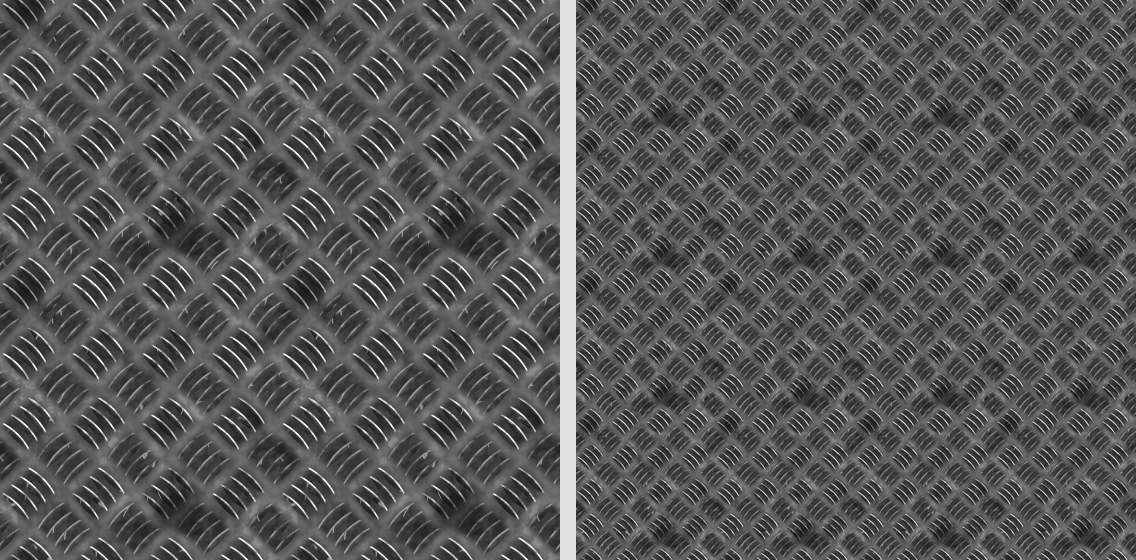
Left, the tile; right, the same tile 2 across and 2 down.
A WebGL 1 fragment shader for this texture:

```glsl
precision highp float;
uniform vec2 u_resolution;

const float REPEATS = 8.0;      // cells across and down
const float WEAR_PERIOD = 4.0;  // cells before the wear repeats
const float BAR_STEP = 0.172;
const float BAR_HALF_LENGTH = 0.28;
const float FLOOR_TONE = 0.40;
const float SHADOW_TONE = 0.17;
const float WORN_TONE = 0.56;

float hash(vec2 p) {
  return fract(sin(dot(p, vec2(127.1, 311.7))) * 43758.5);
}

// Dot product of a random lattice gradient with the offset to it
float corner(vec2 cell, vec2 offset, float period, float seed) {
  float angle = 6.28318 * hash(mod(cell, period) + seed);
  return dot(vec2(cos(angle), sin(angle)), offset);
}

// Gradient noise that wraps after a whole number of lattice cells
float noise(vec2 p, float period, float seed) {
  vec2 i = floor(p);
  vec2 f = p - i;
  vec2 u = f * f * f * (f * (f * 6.0 - 15.0) + 10.0);
  vec2 e = vec2(1.0, 0.0);
  float low = mix(corner(i, f, period, seed),
                  corner(i + e.xy, f - e.xy, period, seed), u.x);
  float high = mix(corner(i + e.yx, f - e.yx, period, seed),
                   corner(i + e.xx, f - e.xx, period, seed), u.x);
  return mix(low, high, u.y);
}

float fbm(vec2 p, float frequency, float seed) {
  float sum = 0.0;
  float weight = 1.0;
  for (int i = 0; i < 4; i++) {
    sum += weight * noise(p * frequency, frequency * WEAR_PERIOD, seed);
    frequency *= 2.0;
    weight *= 0.55;
  }
  return sum;
}

// Four tapered bars along x: body mask, ridge mask, height across the bar
vec3 bars(vec2 q, float pixel) {
  float index = clamp(floor(q.y / BAR_STEP + 2.0), 0.0, 3.0) - 1.5;
  float y = q.y - index * BAR_STEP;
  float along = q.x / BAR_HALF_LENGTH;
  float taper = max(1.0 - along * along, 0.0);
  float top = 0.045 * taper;
  float bottom = -0.055 * taper;
  float body = smoothstep(0.0, 1.5 * pixel, min(top - y, y - bottom));
  float ridge = 1.0 - smoothstep(0.004, 0.006 + pixel, abs(y - top + 0.008));
  float height = clamp((y - bottom) / max(top - bottom, 0.001), 0.0, 1.0);
  return vec3(body, ridge * smoothstep(0.02, 0.3, taper), height);
}

// Soft dark pool around and between the bars
float groupShadow(vec2 q) {
  float d = length(max(abs(q) - vec2(0.17, 0.23), 0.0));
  return 1.0 - smoothstep(0.0, 0.15, d);
}

// Adds a bar group in every cell; tones are low side, high side, ridge
float addGroups(float tone, vec2 p, vec2 center, vec2 axis, vec3 tones,
                float grain, float scratch, float pixel) {
  vec2 cell = floor(p - center + 0.5);
  vec2 local = p - center - cell;
  vec2 q = vec2(dot(local, axis), dot(local, vec2(-axis.y, axis.x)));
  float variation = hash(mod(cell, WEAR_PERIOD) + center * 7.0);
  vec3 bar = bars(q, pixel);

  float depth = groupShadow(q) * clamp(0.76 + 0.5 * grain, 0.4, 0.95);
  tone = mix(tone, SHADOW_TONE, depth);
  float body = mix(tones.x, tones.y, bar.z) * (0.85 + 0.3 * variation);
  tone = mix(tone, body + 0.1 * grain, bar.x);

  float gleam = clamp(0.78 + 0.3 * variation + 0.7 * grain, 0.35, 1.1);
  tone = mix(tone, tones.z * gleam, bar.y);
  return mix(tone, 0.72, scratch * bar.x * 0.7);
}

void main() {
  vec2 p = gl_FragCoord.xy / u_resolution * REPEATS;
  float pixel = REPEATS / min(u_resolution.x, u_resolution.y);

  // Wear fields
  float grain = fbm(p, 6.0, 3.0);
  float blotch = fbm(p, 2.0, 19.0);
  float broad = noise(p, WEAR_PERIOD, 41.0);
  float worn = smoothstep(0.08, 0.45, broad + 0.6 * blotch);
  float chips = smoothstep(0.0, 0.25, grain + 0.3 * blotch);
  float grime = smoothstep(0.15, 0.6, -broad - 0.4 * blotch);
  float crack = abs(noise(p * vec2(4.0, 2.0), WEAR_PERIOD * 4.0, 57.0));
  float scratch = (1.0 - smoothstep(0.01, 0.06, crack))
                * smoothstep(0.05, 0.3, blotch);

  // Bare plate
  float tone = FLOOR_TONE + 0.07 * blotch + 0.08 * grain;
  tone = mix(tone, WORN_TONE, worn * (0.25 + 0.6 * chips));

  // Falling groups face the light, rising groups turn from it
  tone = addGroups(tone, p, vec2(0.41, 0.95), vec2(0.7071, -0.7071),
                   vec3(0.13, 0.25, 0.88), grain, scratch, pixel);
  tone = addGroups(tone, p, vec2(0.91, 0.45), vec2(0.7071, 0.7071),
                   vec3(0.20, 0.31, 0.56), grain, scratch, pixel);

  tone *= 1.0 - 0.4 * grime;
  gl_FragColor = vec4(vec3(clamp(tone, 0.0, 1.0)), 1.0);
}
```
